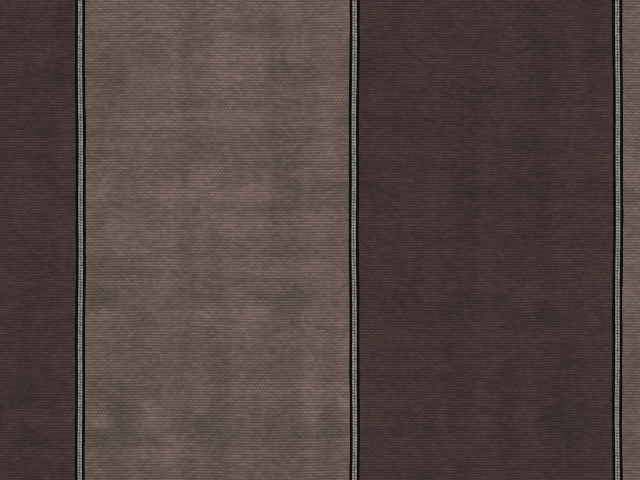
Reproduce this texture procedurally as a Shadertoy shader.

```glsl
#define PERIOD 0.8395
#define FIRST_CORD 0.1255
#define LIGHT_WIDTH 0.428
#define SEAM_HALF 0.0078
#define CORD_HALF 0.0037
#define WEAVE vec2(196.0, 236.0)
#define WEAVE_DEPTH 0.15
#define STITCHES 225.0
#define WEAR 0.15

const float TAU = 6.28318;
const vec3 LIGHT_CLOTH = vec3(0.397, 0.337, 0.315);
const vec3 DARK_CLOTH = vec3(0.252, 0.203, 0.193);
const vec3 SEAM = vec3(0.065, 0.056, 0.050);
const vec3 CORD = vec3(0.470, 0.472, 0.460);

float hash(vec2 p) {
    vec3 q = fract(vec3(p.xyx) * 0.1031);
    q += dot(q, q.yzx + 33.33);
    return fract((q.x + q.y) * q.z);
}

// Cellular noise: random cell values blended by distance, about -1 to 1
float cells(vec2 p) {
    vec2 cell = floor(p);
    float sum = 0.0, total = 0.0;
    for (int j = -1; j <= 1; j++)
    for (int i = -1; i <= 1; i++) {
        vec2 id = cell + vec2(i, j);
        vec2 site = id + 0.2 + 0.6 * vec2(hash(id), hash(id + 57.0));
        vec2 d = p - site;
        float weight = exp(-5.0 * dot(d, d));
        sum += weight * (2.0 * hash(id + 113.0) - 1.0);
        total += weight;
    }
    return sum / total;
}

// Staggered ribs with uneven threads, faded where too fine for the canvas
float weave(vec2 p, float pixel) {
    p.y += 0.0006 * sin(p.x * 19.0) + 0.0008 * cells(p * vec2(14.0, 30.0));
    p.x += 0.0012 * cells(p * vec2(40.0, 25.0) + 31.0);
    vec2 thread = p * WEAVE;
    float ribs = cos(TAU * thread.y);
    float knots = cos(0.5 * TAU * thread.y) * cos(TAU * thread.x);
    float fade = 1.0 - smoothstep(0.50, 0.90, WEAVE.y * pixel);
    float uneven = cells(thread * vec2(0.45, 0.9));
    float fiber = cells(thread * vec2(0.9, 1.1) + 71.0);
    return fade * (0.60 * ribs + 0.50 * knots) * (1.0 + 0.5 * uneven) + 0.30 * uneven + 0.45 * fiber;
}

// Faded patches in horizontal bands, crossed by vertical and horizontal streaks
float wear(vec2 p) {
    float patches = cells(p * vec2(24.0, 26.0)) + 0.5 * cells(p * vec2(60.0, 40.0) + 9.0);
    float bands = 0.5 + 0.5 * cos(TAU * (p.y - 0.09) / 0.185);
    float streaks = cells(vec2(p.x * 36.0, p.y * 3.0 + 5.0));
    float rows = cells(vec2(p.x * 4.0, p.y * 60.0) + 21.0);
    return patches * mix(0.15, 0.65, bands * bands) + 0.42 * streaks + 0.35 * rows;
}

// Two thin strands with fine cross stitches and a dark groove between them
vec3 braid(float across, float y, float pixel) {
    float t = across / CORD_HALF;
    float fade = 1.0 - smoothstep(0.50, 0.90, STITCHES * pixel);
    float stitch = fade * cos(TAU * (y * STITCHES + 0.12 * t));
    float groove = exp(-t * t * 14.0);
    float rounding = 1.16 - 0.30 * t * t;
    float uneven = cells(vec2(t * 1.5, y * STITCHES * 0.8));
    return CORD * (rounding + 0.16 * stitch + 0.14 * uneven - 0.42 * groove);
}

void mainImage(out vec4 fragColor, in vec2 fragCoord) {
    float pixel = 1.0 / iResolution.x;
    vec2 p = fragCoord * pixel;

    // Stripe coordinate with a slight, slow sway of the cords
    float sway = 0.0007 * sin(p.y * 9.0 + p.x * 7.0) + 0.0003 * sin(p.y * 31.0 + p.x * 5.0);
    float u = mod(p.x - FIRST_CORD + sway, PERIOD);
    float fromStart = u - PERIOD * step(0.5 * (PERIOD + LIGHT_WIDTH), u);
    float fromEnd = u - LIGHT_WIDTH;
    float across = abs(fromStart) < abs(fromEnd) ? fromStart : fromEnd;
    float light = step(u, LIGHT_WIDTH);

    // Cloth with wear and weave; worn light cloth turns slightly green
    float worn = wear(p);
    vec3 cloth = mix(DARK_CLOTH, LIGHT_CLOTH, light);
    cloth *= 1.0 + WEAR * mix(0.55, 1.0, light) * worn;
    cloth += light * 0.012 * max(-worn, 0.0) * vec3(-0.5, 1.0, 0.0);
    cloth *= 1.0 + WEAVE_DEPTH * weave(p, pixel);

    // Black seam of slightly uneven width, then the cord on top
    float seamHalf = SEAM_HALF + 0.0004 * cells(vec2(p.x * 90.0, p.y * 40.0));
    float edge = abs(across);
    float seamMask = 1.0 - smoothstep(-0.6 * pixel, 0.6 * pixel, edge - seamHalf);
    float cordMask = 1.0 - smoothstep(-0.6 * pixel, 0.6 * pixel, edge - CORD_HALF);
    vec3 color = mix(cloth, SEAM, seamMask);
    color = mix(color, braid(across, p.y, pixel), cordMask);

    fragColor = vec4(clamp(color, 0.0, 1.0), 1.0);
}
```
